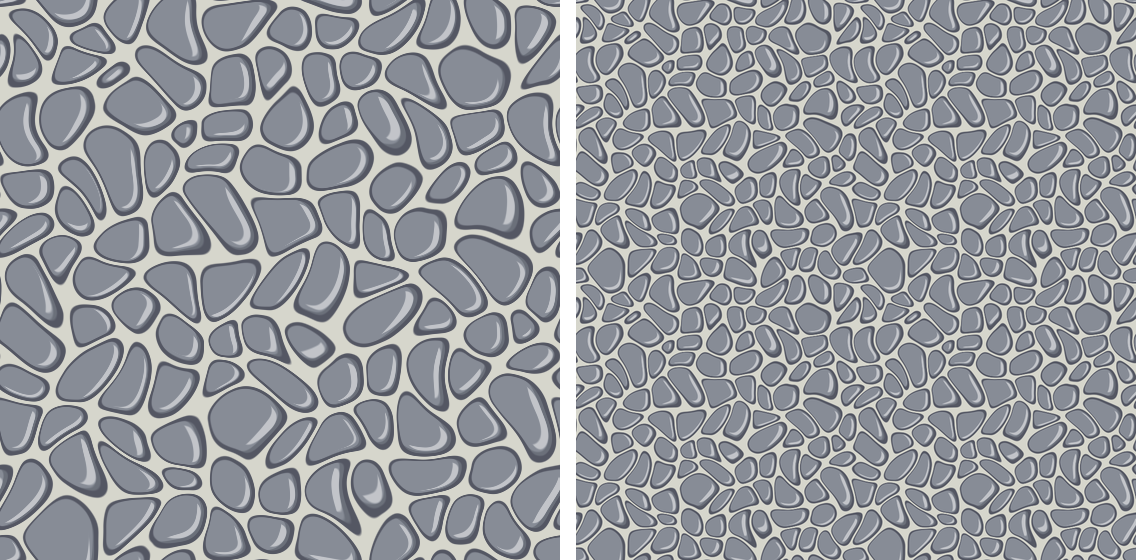
Left: one tile. Right: repeated 2 by 2.
Reproduce this pattern procedurally as a three.js fragment shader.

```glsl
varying vec2 vUv;

const float CELLS = 11.0;
const float TAU = 6.2831853;

// Wrapping hash: xy places a stone, z sets its size
vec3 stoneHash(vec2 cell) {
  vec2 c = mod(cell, CELLS);
  return fract(sin(vec3(dot(c, vec2(127.1, 311.7)),
                        dot(c, vec2(269.5, 183.3)),
                        dot(c, vec2(419.2, 371.9)))) * 43758.5);
}

vec2 stoneCentre(vec2 cell, vec3 h) {
  return cell + 0.14 + 0.72 * h.xy;
}

// Weighted squared distance, so that stones differ in size
float power(vec2 p, vec2 centre, float size) {
  vec2 r = p - centre;
  return dot(r, r) - 0.24 * size;
}

float smoothMin(float a, float b, float k) {
  float h = max(k - abs(a - b), 0.0) / k;
  return min(a, b) - 0.25 * h * h * k;
}

// Coverage of the region where x is positive
float fill(float x) {
  return smoothstep(-0.012, 0.012, x);
}

void main() {
  // Bend the plane with whole waves for curved outlines
  vec2 p = vUv * CELLS;
  p += 0.17 * sin(TAU * (4.0 * vUv.yx + vec2(1.0, -2.0) * vUv + vec2(0.1, 0.6)));
  p += 0.15 * sin(TAU * (vec2(3.0, 2.0) * vUv.yx + vec2(-2.0, 3.0) * vUv));

  // Find the stone that owns this point
  vec2 home = floor(p), owner = home, centre = home;
  vec3 trait = vec3(0.0);
  float nearest = 99.0;
  for (int y = -2; y <= 2; y++) {
    for (int x = -2; x <= 2; x++) {
      vec2 cell = home + vec2(float(x), float(y));
      vec3 h = stoneHash(cell);
      vec2 c = stoneCentre(cell, h);
      float w = power(p, c, h.z);
      if (w < nearest) {
        nearest = w;
        owner = cell;
        centre = c;
        trait = h;
      }
    }
  }

  // Rounded edge distance, here and moved towards the lower right
  float scale = mix(0.72, 1.12, trait.z);
  float angle = -0.45 + 0.7 * (trait.x - 0.5);
  vec2 shift = 0.27 * scale * vec2(cos(angle), sin(angle));
  float edge = 9.0, shifted = 9.0;
  for (int y = -2; y <= 2; y++) {
    for (int x = -2; x <= 2; x++) {
      if (x == 0 && y == 0) continue;
      vec2 cell = owner + vec2(float(x), float(y));
      vec3 h = stoneHash(cell);
      vec2 c = stoneCentre(cell, h);
      vec2 away = c - centre;
      float gap = length(away);
      float d = 0.5 * (power(p, c, h.z) - nearest) / gap;
      edge = smoothMin(edge, d, 0.28);
      shifted = smoothMin(shifted, d - dot(shift, away) / gap, 0.28);
    }
  }

  // Stone face, shaded rim and bright crescent
  vec3 color = vec3(0.53, 0.55, 0.59);
  float rim = 0.17 * scale;
  float shade = fill(0.05 * scale - mix(edge, shifted, 0.5)) * fill(rim + 0.02 - edge);
  color = mix(color, vec3(0.42, 0.44, 0.48), shade);
  float shine = fill(edge - rim) * fill(0.04 * scale - shifted);
  color = mix(color, vec3(0.76, 0.77, 0.79), shine);

  // Dark outline, heavier at the lower right, then the mortar
  color = mix(color, vec3(0.33, 0.34, 0.39), fill(0.09 - mix(edge, shifted, 0.1)));
  color = mix(color, vec3(0.84, 0.84, 0.80), fill(0.036 - edge));

  gl_FragColor = vec4(color, 1.0);
}
```
